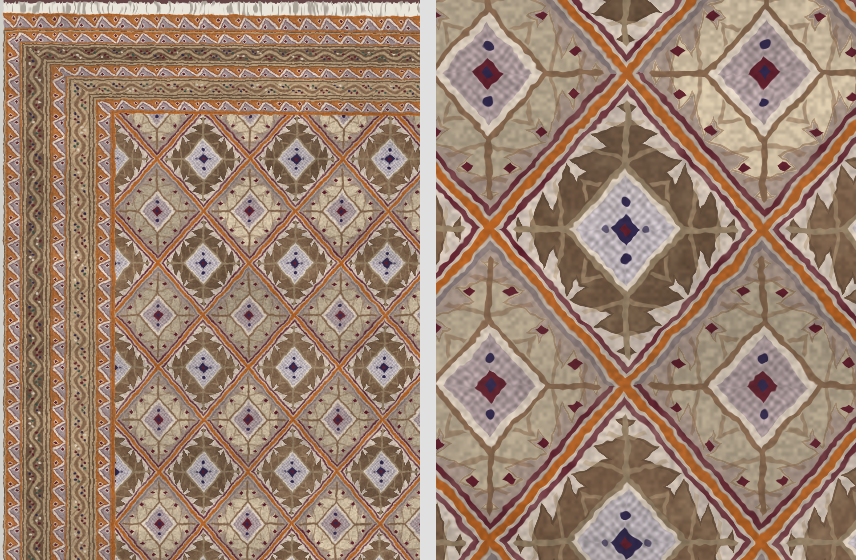
Left: the whole. Right: its middle third, enlarged.
Give the GLSL for this pattern, as a Shadertoy shader.

```glsl
// Corner of a hand-woven rug: lattice of feathered diamonds, banded borders and a fringe.
const vec3 IVORY = vec3(.83, .78, .72), TAN = vec3(.66, .57, .45), BROWN = vec3(.42, .32, .24);
const vec3 MAUVE = vec3(.59, .53, .54), ORANGE = vec3(.67, .36, .13), CRIMSON = vec3(.34, .10, .15);
const vec3 NAVY = vec3(.16, .13, .27);
float aa; // half width of edge smoothing, in threads

float hash(vec2 p) {
    vec3 q = fract(p.xyx * .1031);
    q += dot(q, q.yzx + 33.33);
    return fract((q.x + q.y) * q.z);
}

float noise(vec2 p) {
    vec2 i = floor(p), f = fract(p);
    f *= f * (3. - 2. * f);
    return mix(mix(hash(i), hash(i + vec2(1, 0)), f.x),
               mix(hash(i + vec2(0, 1)), hash(i + 1.), f.x), f.y);
}

float cover(float d) { return smoothstep(aa, -aa, d); }
float stroke(float d, float halfWidth) { return cover(abs(d) - halfWidth); }

// Narrow stripe: a leaning zigzag parts orange from mauve; c runs -1..1 across
vec3 guardStripe(float s, float c) {
    float a = fract(s / 28.);
    float zig = 1.6 * min(a / .68, (1. - a) / .32) - .8;
    float d = (c - zig) * (a < .68 ? 8. : 5.);
    vec3 col = mix(mix(ORANGE, TAN, .25), MAUVE, cover(-d));
    col = mix(col, CRIMSON, .55 * stroke(d, 2.6));
    col = mix(col, IVORY, stroke(d, 1.5));
    float side = c < zig ? 1. : -1.;
    vec2 bud = vec2((fract(a + (side > 0. ? -.18 : .5)) - .5) * 28., (c + .42 * side) * 9.);
    float r = abs(bud.x) + abs(bud.y);
    col = mix(col, IVORY, .8 * cover(r - 3.6));
    col = mix(col, CRIMSON, cover(r - 2.));
    col = mix(col, BROWN, .6 * stroke((abs(c) - .78) * 9., .5));
    return mix(col, ORANGE, stroke((abs(c) - .95) * 9., 1.));
}

// Wide stripe: a winding vine with knots of coloured buds in its bends
vec3 vineStripe(float s, float c, vec3 ground, vec3 vine) {
    float a = s / 38., bend = floor(a * 2.), side = mod(bend, 2.) * 2. - 1.;
    float d = (c - .5 * sin(6.2832 * a)) * 7.5;
    vec3 col = mix(ground, vine, .7 * stroke(abs(d) - 5.5, .9));
    col = mix(col, vine, stroke(d, 1.8));
    vec2 b = vec2((a * 2. - bend - .5) * 19., (c - .4 * side) * 10.);
    for (int i = 0; i < 4; i++) {
        float pick = hash(vec2(bend, i) + ground.xy * 90.);
        vec3 dye = pick < .35 ? CRIMSON : pick < .6 ? NAVY : pick < .8 ? vec3(.2, .3, .27) : IVORY;
        vec2 at = vec2(float(i) * 3.8 - 5.7, mod(float(i), 2.) * 3.6 - 1.8);
        col = mix(col, dye, cover(length(b - at) - 1.6));
    }
    return col;
}

// t runs 0..1 from the outer edge to the field, s runs along the border
vec3 border(float t, float s) {
    vec3 col = mix(TAN, BROWN, smoothstep(-.2, .7, cos(t * 180.)));
    for (int i = 0; i < 3; i++) {
        float c = (t - .09 - .405 * float(i)) / .07;
        col = mix(col, guardStripe(s, c), cover((abs(c) - 1.) * 9.));
    }
    for (int i = 0; i < 2; i++) {
        float c = (t - .28 - .405 * float(i)) / .072;
        vec3 ground = i == 0 ? BROWN * .95 : TAN * 1.08, vine = i == 0 ? TAN : BROWN * 1.2;
        col = mix(col, vineStripe(s, c, ground, vine), cover((abs(c) - 1.) * 9.));
    }
    return mix(col, ORANGE, stroke((t - .985) * 130., 1.5));
}

// Diamonds in alternating dark and light rows
vec3 field(vec2 p) {
    vec2 g = vec2((p.x - 279.) / (127.5 - .0128 * (p.y - 218.)), (p.y - 218.) / 143.);
    vec2 diag = vec2(g.x + g.y, g.x - g.y), id = floor(diag + .5), l = diag - id;
    bool light = mod(id.x + id.y, 2.) > .5;
    vec2 q = vec2(l.x + l.y, l.x - l.y), m = abs(q), w = m * vec2(62.5, 71.5);
    float d = m.x + m.y, e = 47. * (1. - d), worn = noise(p * .13);

    // Feathered leaves with pale veins
    float a = fract(abs(m.y - m.x) * 2.9 - e * .04 + .2);
    float leaf = 6.5 + 9. * min(a / .75, (1. - a) / .25) - e;
    vec3 ground = light ? mix(TAN, MAUVE, .6) : mix(IVORY, MAUVE, .35 * worn);
    vec3 blade = light ? vec3(.75, .69, .59) : mix(BROWN, TAN, .35 * worn * worn);
    vec3 col = mix(ground, blade * (.88 + .2 * hash(id)), cover(leaf));
    col = mix(col, light ? BROWN * 1.25 : BROWN * .8, .6 * stroke(leaf + 1., .7));
    float vein = stroke((a - .5) * 13., .9) * cover(e - 25.) * cover(8. - e);
    col = mix(col, light ? BROWN * 1.2 : TAN, .55 * vein);
    for (int i = 0; i < 3 && light; i++) {
        vec2 bud = abs(w - mix(vec2(9, 43), vec2(39, 10), float(i) * .5));
        col = mix(col, CRIMSON, cover(bud.x * .8 + bud.y - 2.4));
    }
    col = mix(col, light ? BROWN * 1.15 : TAN * .85, stroke(min(w.x, w.y), 1.4) * cover(8. - e));

    // Central medallion with a speckled heart
    col = mix(col, light ? BROWN * 1.2 : TAN * .82, cover((d - .45) * 47.));
    col = mix(col, IVORY, cover((d - .40) * 47.));
    vec3 heart = light ? MAUVE * 1.08 : vec3(.70, .67, .69);
    heart *= 1. + .13 * sin(w.x * 1.3) * sin(w.y * 1.3);
    col = mix(col, heart, cover((d - (light ? .33 : .36)) * 47.));
    col = mix(col, NAVY, cover(length(w - vec2(0, 13)) - 2.2));
    if (!light) col = mix(col, NAVY, .7 * cover(length(w - vec2(10, 0)) - 1.6));
    col = mix(col, light ? CRIMSON : NAVY, cover((w.x + w.y - 7.5) * .7));
    col = mix(col, light ? NAVY : CRIMSON, cover((w.x + w.y - 3.) * .7));

    // Outlines and lattice
    vec3 outline = light && q.y < 0. ? MAUVE * .8 : CRIMSON;
    col = mix(col, outline, (.65 + .35 * worn) * stroke(e - 4.5, 1.2));
    col = mix(col, IVORY * .85, .8 * stroke(e - 2.7, .6));
    return mix(col, ORANGE, cover(e - 1.8));
}

void mainImage(out vec4 fragColor, in vec2 fragCoord) {
    // Canvas measured as 576 by 768 threads, y downward
    vec2 p = vec2(0, 768) + vec2(576, -768) * fragCoord / iResolution.xy;
    aa = 432. / iResolution.x;
    vec2 r = p + 2. * vec2(noise(p * .1), noise(p * .1 + 40.)) - 1.;
    r += 1.2 * vec2(noise(p * .4 + 7.), noise(p * .4 + 70.)) - .6;
    float top = r.y - .008 * (r.x - 300.);
    vec2 depth = vec2((r.x - 5.) / 153., (top - 43.) / 114.);
    float t = min(depth.x, depth.y);
    vec3 col = t < 1. ? border(t, depth.x < depth.y ? r.y : r.x) : field(r);
    if (top < 43.) col = guardStripe(r.x, (top - 32.) / 10.5);

    // Pile, worn patches and dye drift
    col *= .83 + .2 * noise(p * .55) + .14 * noise(p * vec2(.012, .04));
    col = mix(col, vec3(.62, .55, .49), .12 * noise(p * .03 + 9.));

    // Fringe and floor
    float strand = noise(vec2(p.x * .45 + 2. * noise(p * .09), p.y * .08));
    vec3 fringe = mix(vec3(.66, .63, .59), vec3(.92, .90, .86), smoothstep(.15, .5, strand));
    fringe = mix(fringe, vec3(.40, .27, .28), cover(p.y - 1. - 5. * strand));
    col = mix(col, fringe, cover(top - 20.5));
    col = mix(col, vec3(.82, .81, .79), cover(r.x - 5.));
    fragColor = vec4(col, 1);
}
```
